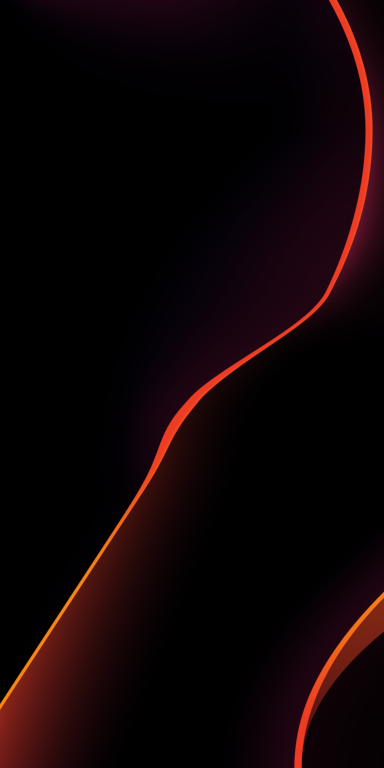
A Shadertoy shader for this background:

```glsl
// Two glowing ribbons sweep over a black ground with dim plum and ember veils.
// Each ribbon is a curve x = f(y); its slope turns the horizontal offset into
// a distance, and veils fade between the ribbons and softer outer curves.

// Long ribbon: a slanted line that blends into a parabola bulging to the right.
float mainCurve(float y) {
    float sag = (y - 0.9) / 0.1;
    float line = 0.655 * (y - 0.159) - 0.026 * exp(-sag * sag);
    float rise = y - 1.661;
    float bulge = 0.961 - (rise > 0.0 ? 0.82 : 0.6) * rise * rise;
    return mix(line, bulge, smoothstep(0.96, 1.24, y));
}

// Corner curves share one parabola family.
float cornerCurve(float y, float base, float bend) {
    return base + bend * y * y;
}

// Coverage of a band around a curve, given its signed distance.
float band(float dist, float halfWidth, float pixel) {
    return 1.0 - smoothstep(-pixel, pixel, abs(dist) - halfWidth);
}

void mainImage(out vec4 fragColor, in vec2 fragCoord) {
    vec2 p = fragCoord / iResolution.x;
    p.y *= 2.0 * iResolution.x / iResolution.y;
    float pixel = 0.8 / iResolution.x;

    vec3 plum = vec3(0.125, 0.018, 0.07);
    vec3 red = vec3(0.93, 0.23, 0.14);
    vec3 amber = vec3(0.98, 0.57, 0.08);
    vec3 color = vec3(0.002, 0.0, 0.004);

    // Signed distance to the long ribbon, positive on its right
    float center = mainCurve(p.y);
    float slope = (mainCurve(p.y + 0.004) - mainCurve(p.y - 0.004)) / 0.008;
    float offset = p.x - center;
    float dist = offset * inversesqrt(1.0 + slope * slope);
    float rightSide = smoothstep(-pixel, pixel, dist);

    // Plum veil on the left, with a bluish outer fringe
    float u = p.y - 1.0;
    float veilEdge = min(min(0.326 + 0.25 * u + 0.6 * u * u, 0.74), center - 0.04);
    float veil = smoothstep(veilEdge - 0.03, max(center, veilEdge + 0.16), p.x);
    float veilLevel = smoothstep(0.1, 1.05, p.y) * (1.0 - 0.6 * smoothstep(1.3, 1.85, p.y));
    color += (1.0 - rightSide) * veilLevel * mix(vec3(0.008, 0.004, 0.03), plum, veil)
        * smoothstep(veilEdge - 0.06, veilEdge + 0.08, p.x);

    // Plum haze hanging from the top edge
    float hazeEdge = 1.66 + 0.34 * exp(-4.5 * p.x);
    float haze = smoothstep(hazeEdge, 2.08, p.y) * (1.0 - 0.6 * smoothstep(0.4, 0.85, p.x));
    color += (1.0 - rightSide) * haze * mix(vec3(0.02, 0.006, 0.05), plum * 1.2, haze);

    // Ember glow below the long ribbon
    float reach = clamp(offset / (0.42 - 0.25 * min(p.y, 1.2)), 0.0, 1.0);
    float ember = pow(1.0 - reach, 1.5) * exp(-1.5 * p.y) * (1.0 - smoothstep(0.85, 1.3, p.y));
    color += rightSide * ember * mix(vec3(0.72, 0.19, 0.13), vec3(0.5, 0.09, 0.15), reach);

    // Rose glow outside the upper bend
    float rose = exp(-max(dist, 0.0) / 0.065) * smoothstep(1.07, 1.4, p.y);
    color += rightSide * rose * (1.0 - 0.65 * smoothstep(1.4, 2.0, p.y)) * vec3(0.43, 0.09, 0.19);

    // Long ribbon, lit along its right rim and amber in the lower part
    float swell = (p.y - 0.9) / 0.13;
    float halfWidth = 0.0042 + 0.005 * smoothstep(1.1, 1.5, p.y) + 0.009 * exp(-swell * swell);
    float warmth = 1.0 - smoothstep(0.45, 0.88, p.y);
    float rim = smoothstep(0.0, 1.0, dist / halfWidth);
    vec3 ribbon = mix(red, amber, clamp(warmth * 0.85 + 0.2 * rim, 0.0, 1.0));
    color = mix(color, ribbon, band(dist, halfWidth, pixel));

    // Corner ribbon: outer halo, translucent fin and dark interior
    float corner = cornerCurve(p.y, 0.776, 1.1);
    float cornerDist = (p.x - corner) * inversesqrt(1.0 + 4.84 * p.y * p.y);
    float finEdge = cornerCurve(p.y, 0.785, 1.7);
    float inside = smoothstep(-pixel, pixel, cornerDist);
    float halo = smoothstep(cornerCurve(p.y, 0.56, 1.0), corner + 0.04, p.x);
    color += (1.0 - inside) * halo * plum * 1.1;
    float fin = inside * (1.0 - smoothstep(-pixel, pixel, p.x - finEdge));
    color += inside * vec3(0.055, 0.01, 0.025) * exp(-5.0 * max(p.x - finEdge, 0.0));
    color = mix(color, mix(vec3(0.3, 0.06, 0.07), vec3(0.5, 0.15, 0.08), p.y / 0.4), fin);

    float cornerWidth = mix(0.0095, 0.0055, smoothstep(0.1, 0.45, p.y));
    vec3 cornerColor = mix(red, amber, 0.75 * smoothstep(0.1, 0.45, p.y));
    color = mix(color, cornerColor, band(cornerDist, cornerWidth, pixel));

    fragColor = vec4(color, 1.0);
}
```
